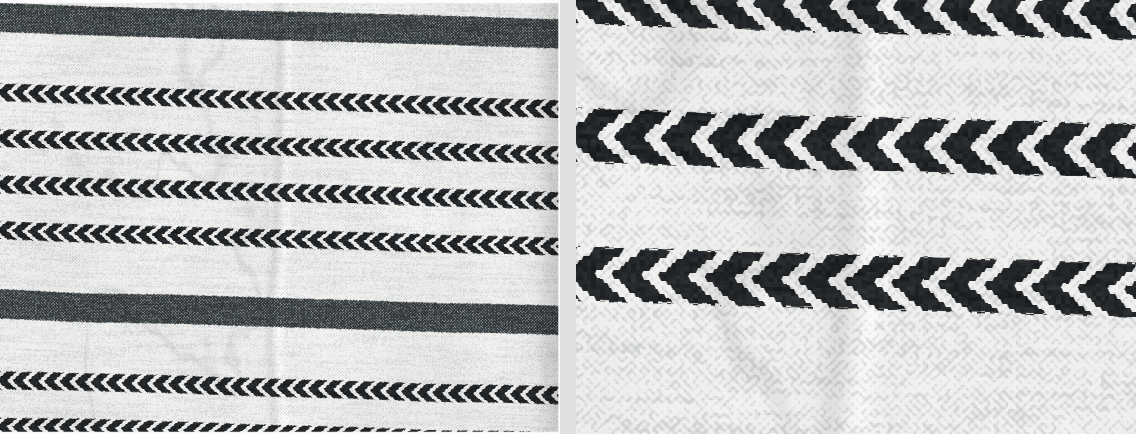
Left, the full canvas; right, a detail of the centre.
This texture is drawn by a Shadertoy shader. Its source:

```glsl
// Layout, in units of canvas height
const float PERIOD = 0.661;
const float BAND_CENTER = 0.0412;
const float BAND_HALF = 0.0335;
const float BRAID_FIRST = 0.173;
const float BRAID_SPACING = 0.106;
const float BRAID_LAST = 3.0;
const float BRAID_HALF = 0.0205;
const float CHEVRON_PITCH = 0.0358;
const float CHEVRON_SHEAR = 1.2;
const float CHEVRON_DUTY = 0.64;
const float TILT = 0.0288;
const float THREAD = 0.0034;
const vec3 MARGIN = vec3(0.004, 0.007, 0.005); // right, top, bottom

// Colours
const vec3 CLOTH = vec3(0.915, 0.917, 0.908);
const vec3 CLOTH_SHADE = vec3(0.80, 0.81, 0.815);
const vec3 INK = vec3(0.13, 0.14, 0.15);
const vec3 BAND_DARK = vec3(0.21, 0.23, 0.24);
const vec3 BAND_LIGHT = vec3(0.55, 0.57, 0.58);
const vec3 PAPER = vec3(0.99);

float hash(vec2 p) {
    vec3 q = fract(p.xyx * 0.1031);
    q += dot(q, q.yzx + 33.33);
    return fract((q.x + q.y) * q.z);
}

float noise(vec2 p) {
    vec2 i = floor(p), f = fract(p);
    f = f * f * (3.0 - 2.0 * f);
    return mix(mix(hash(i), hash(i + vec2(1, 0)), f.x),
               mix(hash(i + vec2(0, 1)), hash(i + 1.0), f.x), f.y);
}

float fbm(vec2 p) {
    float sum = 0.0, gain = 0.5;
    for (int i = 0; i < 4; i++) {
        sum += gain * noise(p);
        p = p * 2.03 + 17.0;
        gain *= 0.5;
    }
    return sum;
}

// Coverage of a signed distance
float fill(float d, float soft) {
    return 1.0 - smoothstep(-soft, soft, d);
}

// Arrowheads pointing left, stepped by the weft threads
float chevrons(vec2 p, float row, float soft) {
    float weft = floor(p.y / THREAD);
    float stepped = (weft + 0.5) * THREAD;
    float arm = abs(mix(p.y, stepped, 0.6));
    float jitter = (hash(vec2(weft + 50.0, row * 7.0 + 3.0)) - 0.5) * 0.003;
    float phase = fract((p.x - CHEVRON_SHEAR * arm + jitter) / CHEVRON_PITCH + 0.4);
    float side = (abs(phase - 0.5) - 0.5 * CHEVRON_DUTY) * CHEVRON_PITCH;
    float fray = (hash(floor(p / THREAD) + row * 19.0 + 90.0) - 0.5) * 0.002;
    return fill(max(side, abs(p.y) - BRAID_HALF + fray), soft);
}

// Signed crease shading: a few wandering vertical folds and soft wrinkles
float creases(vec2 p) {
    float bend = 0.05 * (noise(vec2(p.y * 4.0, 5.0)) - 0.5);
    float fold = (p.x + bend - 0.62) / 0.011;
    float shade = -0.065 * exp(-fold * fold) + 0.04 * exp(-(fold - 2.0) * (fold - 2.0));
    vec2 q = vec2(p.x * 6.0 + p.y * 1.5, p.y * 2.4);
    float ridge = 1.0 - abs(2.0 * fbm(q + 11.0) - 1.0);
    float patchy = smoothstep(0.35, 0.7, noise(p * 2.5 + 4.0));
    shade -= 0.06 * patchy * smoothstep(0.92, 1.0, ridge);
    return shade + 0.07 * (fbm(p * vec2(7.0, 4.0) + 30.0) - 0.47);
}

void mainImage(out vec4 fragColor, in vec2 fragCoord) {
    vec2 p = fragCoord / iResolution.y;
    float aspect = iResolution.x / iResolution.y;
    float soft = 0.9 / iResolution.y;
    float wobble = 0.004 * (noise(vec2(p.x * 5.0, p.y * 3.0)) - 0.5);

    // Cloth coordinates: down the stripes from the first band
    vec2 cloth = vec2(p.x, 1.0 - p.y - TILT * p.x - BAND_CENTER + wobble);
    float down = mod(cloth.y + BAND_HALF * 2.0, PERIOD) - BAND_HALF * 2.0;
    float repeatId = floor((cloth.y + BAND_HALF * 2.0) / PERIOD);

    // Plain weave with uneven threads
    vec2 cell = floor(cloth / THREAD + 200.0);
    vec2 wave = cos(cloth * 3.14159 / THREAD);
    float weave = 0.5 + 0.5 * wave.x * wave.y;
    float slub = hash(cell);
    float streak = noise(vec2(cloth.x * 12.0, cloth.y * 220.0 + 60.0));
    float grain = 0.4 * weave + 0.35 * slub + 0.25 * streak;
    vec3 color = mix(CLOTH_SHADE, CLOTH + 0.02, smoothstep(0.1, 0.62, grain));

    // Solid band, flecked with light warp
    float fleck = smoothstep(0.45, 1.0, 0.65 * weave + 0.4 * slub);
    vec3 bandColor = mix(BAND_DARK, BAND_LIGHT, fleck) * (0.88 + 0.2 * streak);
    float bandEdge = abs(down) - BAND_HALF + 0.0015 * (slub - 0.5);
    color = mix(color, bandColor, fill(bandEdge, soft));

    // Four braids per repeat
    float row = clamp(round((down - BRAID_FIRST) / BRAID_SPACING), 0.0, BRAID_LAST);
    vec2 local = vec2(cloth.x, down - BRAID_FIRST - row * BRAID_SPACING);
    vec3 inkColor = INK + 0.07 * (slub - 0.4) + 0.04 * (streak - 0.5);
    color = mix(color, inkColor, chevrons(local, row + 4.0 * repeatId, soft));

    // Folds, then the darkened right edge
    color *= 1.0 + creases(p);
    color *= 1.0 - 0.12 * smoothstep(aspect - 0.07, aspect, p.x);

    // Blank margin
    float outside = max(p.x - aspect + MARGIN.x, max(p.y - 1.0 + MARGIN.y, MARGIN.z - p.y));
    color = mix(PAPER, color, fill(outside, soft));
    fragColor = vec4(clamp(color, 0.0, 1.0), 1.0);
}
```
